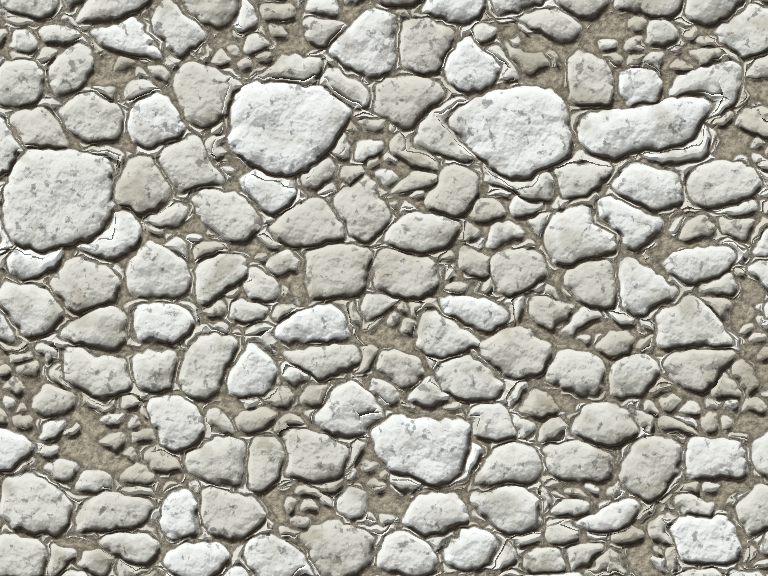
This texture is drawn by a WebGL 2 fragment shader. Its source:

```glsl
#version 300 es
precision highp float;

uniform vec2 u_resolution;
out vec4 fragColor;

float hash(vec2 p) {
  vec3 q = fract(p.xyx * vec3(0.1031, 0.1030, 0.0973));
  q += dot(q, q.yzx + 33.33);
  return fract((q.x + q.y) * q.z);
}

// Linear interpolation over a triangle lattice: flat, chiselled facets
float facets(vec2 p) {
  vec2 q = p + (p.x + p.y) * 0.366;
  vec2 i = floor(q), f = q - i;
  vec2 side = f.x > f.y ? vec2(1, 0) : vec2(0, 1);
  float a = hash(i), b = hash(i + side), c = hash(i + 1.0);
  return a + max(f.x, f.y) * (b - a) + min(f.x, f.y) * (c - b);
}

float roughness(vec2 p) {
  float sum = 0.0, amp = 0.5;
  for (int i = 0; i < 4; i++) {
    sum += amp * facets(p);
    p = mat2(1.7, 1.3, -1.3, 1.7) * p + 17.3;
    amp *= 0.5;
  }
  return sum;
}

vec2 site(vec2 cell) {
  vec2 jitter = vec2(hash(cell + 3.7), hash(cell + 71.9)) - 0.5;
  return cell + 0.5 + 0.8 * jitter + vec2(0.5 * mod(cell.y, 2.0) - 0.25, 0);
}

// Larger blocks gather in a band across the middle
bool present(vec2 cell, vec2 scale, vec2 share) {
  float band = 1.0 - smoothstep(0.2, 0.34, abs(cell.y * scale.y - 0.54));
  return hash(cell + 151.3) < mix(share.x, share.y, band);
}

// Signed distance to the stones of one size, and the stone's random value
vec2 stones(vec2 p, float size, vec2 share) {
  vec2 scale = size * vec2(1.25, 0.92);
  vec2 seed = floor(vec2(37.0, 53.0) * size * 20.0) * 2.0;
  vec2 q = p / scale + seed, home = floor(q), nearest = home;
  float best = 9.0;
  for (int k = 0; k < 9; k++) {
    vec2 cell = home + vec2(k % 3 - 1, k / 3 - 1);
    vec2 r = site(cell) - q;
    if (dot(r, r) < best) { best = dot(r, r); nearest = cell; }
  }
  bool solid = present(nearest, scale, share);
  vec2 a = site(nearest) - q;
  float sum = 1e-6;
  for (int k = 0; k < 9; k++) {
    vec2 cell = nearest + vec2(k % 3 - 1, k / 3 - 1);
    if (k == 4 || (!solid && !present(cell, scale, share))) continue;
    vec2 b = site(cell) - q;
    sum += exp2(-18.0 * dot(0.5 * (a + b), normalize(b - a)));
  }
  float edge = -log2(sum) / 18.0 * size;
  float id = hash(nearest + 211.7);
  float inset = 0.0025 + 0.035 * size * id;
  return vec2(solid ? inset - edge : edge + inset, id);
}

// Distance, random value and size of the stone, then surface height
vec4 wall(vec2 p) {
  vec2 w = p + 0.016 * (vec2(facets(p * 19.0), facets(p * 19.0 + 40.0)) - 0.5);
  w += 0.007 * (vec2(facets(p * 65.0), facets(p * 65.0 + 90.0)) - 0.5);
  vec3 s = vec3(1, 0, 0);
  float size = 0.15;
  for (int i = 0; i < 4; i++) {
    vec2 share = i == 0 ? vec2(0.1, 0.62) : vec2(0.62, 0.72);
    vec2 finer = stones(w, size, share);
    finer.x = max(finer.x, 0.003 - s.x);
    if (finer.x < s.x) s = vec3(finer, size);
    size *= 0.59;
  }
  float rough = roughness(p * 17.0 + s.y * 31.0);
  float grain = roughness(p * 110.0);
  float dome = (0.011 + 0.09 * s.z) * (1.0 - exp(min(s.x, 0.0) / 0.009));
  float h = s.x < 0.0 ? dome + 0.026 * rough * min(1.0, -s.x / 0.006) + 0.003 * grain
                      : 0.007 * grain - 0.3 * min(s.x, 0.01);
  return vec4(s, h);
}

void main() {
  vec2 p = gl_FragCoord.xy / u_resolution.y;
  vec2 light = normalize(vec2(-0.4, 1.0));
  vec4 w = wall(p);

  // Relief and cast shadow
  float slope = (w.w - wall(p + light * 0.0025).w) / 0.0025;
  float lit = slope / sqrt(1.0 + slope * slope);
  float shadow = smoothstep(0.003, 0.02, wall(p + light * 0.011).w - w.w);

  // Limestone, from beige rubble to pale blocks
  float pale = clamp(0.65 * w.y + 5.5 * w.z - 0.12, 0.0, 1.0);
  vec3 stone = mix(vec3(0.73, 0.71, 0.65), vec3(0.89, 0.90, 0.89), pale);
  float stain = smoothstep(0.5, 0.75, roughness(p * 14.0 + 60.0));
  stone = mix(stone, vec3(0.60, 0.58, 0.51), stain * (0.75 - 0.45 * pale));
  float pits = smoothstep(0.6, 0.75, roughness(p * 60.0 + 25.0));
  stone *= 1.0 - 0.3 * pits;

  // Sandy mortar, darker in the joints
  float sand = roughness(p * 130.0 + 9.0);
  vec3 mortar = vec3(0.63, 0.60, 0.53) * (0.7 + 0.6 * sand);
  mortar *= mix(0.72, 1.0, smoothstep(0.0, 0.007, w.x));

  float pixel = 1.0 / u_resolution.y;
  vec3 color = mix(stone, mortar, smoothstep(-pixel, pixel, w.x));
  color *= 1.0 + lit * (lit > 0.0 ? 0.14 : 0.38);
  color *= mix(vec3(1), vec3(0.43, 0.40, 0.37), shadow);
  fragColor = vec4(clamp(color, 0.0, 1.0), 1);
}
```
